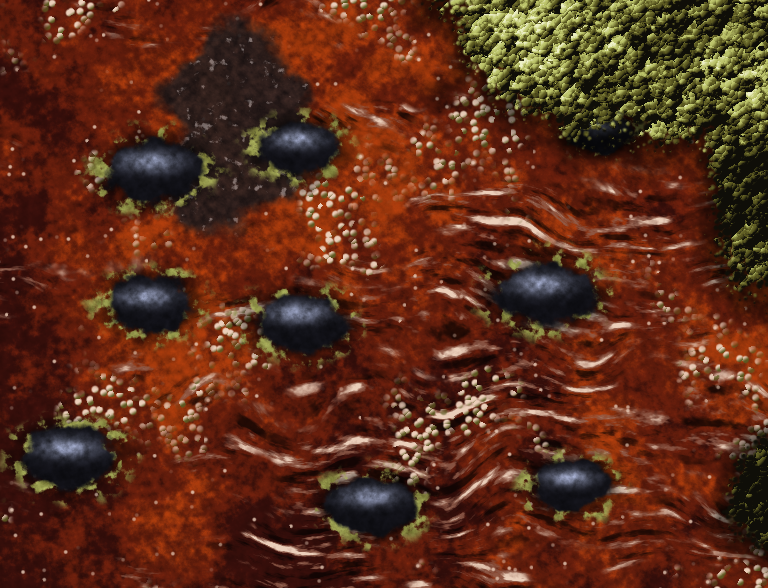
This texture is drawn by a WebGL 1 fragment shader. Its source:

```glsl
precision highp float;
// Wet red-brown bark with glossy black domes, a sooty patch, moss and pale cracks.
// Layers of value noise are stacked: stained ground, lit horizontal ridges,
// domes on a jittered grid, then cellular moss along the right side.
uniform vec2 u_resolution;

#define DOME_CELL vec2(0.38, 0.31)
#define DOME_SHARE 0.68
#define CRACK_SCALE vec2(17.0, 52.0)
#define CRACK_GAIN 1.0
#define MOSS_GRAIN 36.0
#define SPECK_SCALE 75.0
#define DARK_RED vec3(0.21, 0.055, 0.04)
#define RUST_RED vec3(0.38, 0.11, 0.045)
#define ORANGE vec3(0.60, 0.21, 0.045)
#define PALE vec3(0.92, 0.81, 0.73)
#define OLIVE vec3(0.36, 0.35, 0.13)
#define LIME vec3(0.74, 0.77, 0.42)

float hash(vec2 p) {
  return fract(sin(dot(p, vec2(127.1, 311.7))) * 43758.5453);
}

vec2 hash2(vec2 p) {
  return vec2(hash(p), hash(p + 37.3));
}

float noise(vec2 p) {
  vec2 i = floor(p), f = fract(p);
  f = f * f * (3.0 - 2.0 * f);
  return mix(mix(hash(i), hash(i + vec2(1, 0)), f.x),
             mix(hash(i + vec2(0, 1)), hash(i + vec2(1, 1)), f.x), f.y);
}

float fbm(vec2 p) {
  float sum = 0.0, amp = 0.52;
  for (int i = 0; i < 5; i++) {
    sum += amp * noise(p);
    p = mat2(1.6, 0.5, -0.5, 1.6) * p * 1.2 + 11.7;
    amp *= 0.5;
  }
  return sum;
}

float ellipse(vec2 p, vec2 center, vec2 radius) {
  return length((p - center) / radius) - 1.0;
}

// Nearest grain: x distance, y random tone, z light from the upper left
vec3 grains(vec2 p) {
  vec3 best = vec3(9.0, 0.0, 0.0);
  for (int j = -1; j <= 1; j++)
    for (int i = -1; i <= 1; i++) {
      vec2 cell = floor(p) + vec2(i, j);
      vec2 d = p - cell - hash2(cell);
      float dist = length(d);
      if (dist < best.x) best = vec3(dist, hash(cell + 5.1), dot(d, vec2(-0.5, 0.85)));
    }
  return best;
}

vec3 ground(vec2 p, float fine) {
  float stain = fbm(p * vec2(3.6, 2.8) + 4.0);
  float mottling = fbm(p * 17.0);
  float tone = stain + 0.55 * (mottling - 0.5) + 0.3 * (fine - 0.5);
  vec3 color = mix(DARK_RED, RUST_RED, smoothstep(0.27, 0.49, tone));
  color = mix(color, ORANGE, smoothstep(0.5, 0.78, tone));
  return color * (0.75 + 0.5 * fine);
}

// Ridges lit on one flank, dark on the other, thickest below the middle
vec3 addCracks(vec3 color, vec2 p, float fine) {
  vec2 q = p * CRACK_SCALE;
  q.y += 5.0 * noise(p * 8.0) + 2.0 * p.x;
  float slope = fbm(q - vec2(0.0, 0.35)) - fbm(q + vec2(0.0, 0.35));
  float zone = 1.0 - smoothstep(-0.5, 0.7, ellipse(p, vec2(0.82, 0.28), vec2(0.42, 0.36)));
  float cover = smoothstep(0.62, 0.85, fbm(p * vec2(9.0, 15.0) + 8.0) + 0.3 * zone);
  color *= 1.0 - 0.65 * cover * smoothstep(0.06, 0.28, -slope);
  float lit = cover * CRACK_GAIN * (0.6 + 0.8 * fine);
  color = mix(color, vec3(0.56, 0.36, 0.29), clamp(lit * smoothstep(0.05, 0.2, slope), 0.0, 0.85));
  return mix(color, PALE, clamp(lit * smoothstep(0.18, 0.34, slope), 0.0, 1.0));
}

// Small crumbs of pale or green crust, and tiny sparkles
vec3 addSpecks(vec3 color, vec2 p) {
  vec3 g = grains(p * SPECK_SCALE);
  float dot1 = 1.0 - smoothstep(0.1, 0.35, g.x);
  color = mix(color, PALE, 0.8 * dot1 * smoothstep(0.93, 0.99, g.y));
  float crust = smoothstep(0.62, 0.74, fbm(p * 7.0 + 31.0));
  vec3 crumb = mix(OLIVE, PALE, smoothstep(0.3, 0.9, g.y + g.z));
  return mix(color, crumb, crust * smoothstep(0.35, 0.5, g.y) * (1.0 - smoothstep(0.3, 0.6, g.x)));
}

vec3 addPatch(vec3 color, vec2 p, float fine) {
  float d = ellipse(p, vec2(0.40, 0.79), vec2(0.125, 0.18)) + 0.9 * (fbm(p * 13.0) - 0.5);
  vec3 soot = mix(vec3(0.06, 0.05, 0.055), vec3(0.23, 0.17, 0.16), fine);
  soot += 0.35 * smoothstep(0.66, 0.82, fbm(p * 75.0));
  return mix(color, soot, 0.92 * (1.0 - smoothstep(-0.12, 0.12, d)));
}

vec3 addDomes(vec3 color, vec2 p, float fine) {
  vec2 home = floor(p / DOME_CELL);
  float ragged = fbm(p * 34.0) - 0.5;
  for (int j = -1; j <= 1; j++)
    for (int i = -1; i <= 1; i++) {
      vec2 cell = home + vec2(i, j);
      if (hash(cell + 2.7) > DOME_SHARE) continue;
      vec2 center = (cell + 0.25 + 0.5 * hash2(cell + 9.0)) * DOME_CELL;
      vec2 radius = vec2(0.075, 0.05) * (0.75 + 0.45 * hash(cell + 6.0));
      vec2 q = (p - center) / radius;
      float d = length(q) + 0.55 * ragged;
      float fringe = smoothstep(0.7, 0.9, d) * (1.0 - smoothstep(1.1, 1.55, d));
      color *= 1.0 - 0.55 * (1.0 - smoothstep(0.8, 1.5, d));
      color = mix(color, mix(OLIVE, LIME, fine), fringe * smoothstep(0.5, 0.68, fbm(p * 58.0)));
      vec3 body = vec3(0.055, 0.055, 0.075) * (0.6 + fine);
      vec2 h = (q - vec2(-0.05, 0.28)) / vec2(0.55, 0.3);
      body += vec3(0.5, 0.53, 0.62) * exp(-dot(h, h)) * (0.3 + 1.1 * fine);
      color = mix(color, body, 1.0 - smoothstep(0.8, 1.0, d));
    }
  return color;
}

vec3 addMoss(vec3 color, vec2 p, float fine) {
  float d = ellipse(p, vec2(1.13, 1.0), vec2(0.35, 0.25));
  d = min(d, ellipse(p, vec2(1.33, 0.74), vec2(0.14, 0.23)));
  d = min(d, ellipse(p, vec2(1.35, 0.15), vec2(0.12, 0.12)));
  d += 0.6 * (fbm(p * 11.0 + 3.0) - 0.5);
  vec3 big = grains(p * MOSS_GRAIN + 1.2 * fine);
  vec3 small = grains(p * MOSS_GRAIN * 2.3);
  float light = 0.5 + 0.7 * big.z + 0.35 * small.z - 0.45 * big.x + 0.3 * (big.y - 0.5);
  light += 0.9 * (fbm(p * 7.0 + 20.0) - 0.5) + 0.5 * (fine - 0.5) + 0.7 * (p.y - 0.87);
  vec3 moss = mix(vec3(0.06, 0.055, 0.03), OLIVE, smoothstep(0.05, 0.4, light));
  moss = mix(moss, LIME, smoothstep(0.38, 0.75, light));
  moss = mix(moss, vec3(0.93, 0.94, 0.78), smoothstep(0.75, 1.05, light));
  color *= 1.0 - 0.6 * (1.0 - smoothstep(0.0, 0.35, d));
  return mix(color, moss, 1.0 - smoothstep(-0.06, 0.06, d + 0.25 * (small.x - 0.4)));
}

void main() {
  vec2 p = gl_FragCoord.xy / u_resolution.y;
  float fine = fbm(p * 95.0);
  vec3 color = ground(p, fine);
  color = addCracks(color, p, fine);
  color = addSpecks(color, p);
  color = addPatch(color, p, fine);
  color = addDomes(color, p, fine);
  color = addMoss(color, p, fine);
  gl_FragColor = vec4(clamp(color, 0.0, 1.0), 1.0);
}
```
